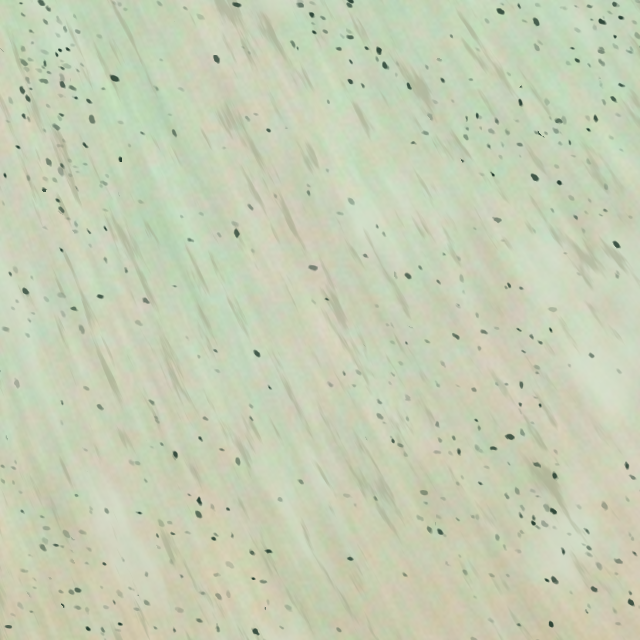
Reproduce this texture procedurally as a WebGL 1 fragment shader.

```glsl
precision highp float;
// Pale mint and beige stone with slanted soft streaks, cloudy patches and dark specks.
uniform vec2 u_resolution;

#define BEIGE vec3(0.826, 0.802, 0.722)
#define MINT vec3(0.745, 0.846, 0.724)
#define CLOUD vec3(0.835, 0.885, 0.810)
#define SHADE vec3(0.640, 0.660, 0.550)
#define SPECK vec3(0.110, 0.210, 0.160)
#define MOTTLE_SCALE 75.0
#define STREAK_SCALE 42.0
#define SPECK_CELLS 34.0
#define SPECK_DENSITY 0.40

float hash(vec2 p) {
  vec3 q = fract(vec3(p.xyx) * 0.1031);
  q += dot(q, q.yzx + 33.33);
  return fract((q.x + q.y) * q.z);
}

float noise(vec2 p) {
  vec2 i = floor(p);
  vec2 f = fract(p);
  f = f * f * (3.0 - 2.0 * f);
  float low = mix(hash(i), hash(i + vec2(1.0, 0.0)), f.x);
  float high = mix(hash(i + vec2(0.0, 1.0)), hash(i + vec2(1.0, 1.0)), f.x);
  return mix(low, high, f.y);
}

float fbm(vec2 p) {
  float sum = 0.0;
  float weight = 0.533;
  for (int i = 0; i < 4; i++) {
    sum += weight * noise(p);
    p = mat2(0.8, 0.6, -0.6, 0.8) * p * 2.03 + 17.3;
    weight *= 0.5;
  }
  return sum;
}

// Streak space: x runs across the grain, y along it; the grain fans out to the right.
vec2 grainSpace(vec2 p) {
  return vec2(1.15 * p.x - 0.25 * p.x * p.x + 0.47 * p.y, 0.47 * p.x - 0.88 * p.y) + 9.0;
}

// One layer of scattered, slightly ragged specks; returns coverage.
float specks(vec2 p, float cells, float density, float seed) {
  vec2 cell = floor(p * cells);
  vec2 key = cell + seed;
  vec2 jitter = vec2(hash(key + 3.1), hash(key + 7.7)) - 0.5;
  vec2 d = (fract(p * cells) - 0.5 - 0.5 * jitter) / cells;
  float angle = -0.75 + 1.1 * (hash(key + 11.3) - 0.5);
  float c = cos(angle);
  float s = sin(angle);
  d = vec2(c * d.x + s * d.y, c * d.y - s * d.x);
  float size = mix(0.0022, 0.0052, pow(hash(key + 19.9), 2.0));
  float ragged = 0.0028 * (noise(p * 230.0 + seed) - 0.5);
  float dist = length(d * vec2(0.75, 1.35)) + ragged - size;
  float blur = 0.0012 + 0.5 / u_resolution.y;
  float strength = mix(0.16, 0.95, pow(hash(key + 29.3), 2.5));
  return strength * step(hash(key), density) * (1.0 - smoothstep(-blur, blur, dist));
}

void main() {
  vec2 p = gl_FragCoord.xy / u_resolution;
  vec2 g = grainSpace(p);

  // Mint and beige mottling over broad drifts of hue
  float drift = fbm(g * vec2(5.0, 2.2));
  float mottle = noise(p * MOTTLE_SCALE) + noise(p * MOTTLE_SCALE * 0.53 + 31.0) - 1.0;
  float upperLeft = p.y - 0.45 * p.x - 0.28;
  float mintShare = 0.44 + 0.9 * (drift - 0.5) + 0.55 * mottle + 0.30 * upperLeft;
  vec3 color = mix(BEIGE, MINT, clamp(mintShare, 0.0, 1.0));
  color.b += 0.05 * (noise(p * MOTTLE_SCALE * 0.8 + 73.0) - 0.5);
  color -= vec3(0.010, 0.020, 0.040) * (1.0 - smoothstep(0.0, 0.45, p.y));

  // Soft streaks along the grain, broad and fine
  float broad = fbm(g * vec2(STREAK_SCALE * 0.5, 3.5) + 5.0) - 0.5;
  float fine = fbm(g * vec2(STREAK_SCALE * 1.7, 9.0) + 41.0) - 0.5;
  color += 0.075 * broad + 0.065 * fine;
  color += 0.022 * (noise(p * 190.0) - 0.5);

  // Pale clouds and drawn-out light veins
  float cloud = smoothstep(0.56, 0.86, fbm(g * vec2(7.0, 4.0) + 63.0));
  float vein = smoothstep(0.60, 0.85, fbm(g * vec2(16.0, 2.0) + 87.0));
  color = mix(color, CLOUD, clamp(0.85 * cloud + 0.50 * vein, 0.0, 1.0));

  // Thin, broken dark lines
  float line = smoothstep(0.63, 0.83, fbm(g * vec2(STREAK_SCALE * 1.5, 11.0) + 119.0));
  color = mix(color, SHADE, 0.55 * line);

  // Specks gather near the top and left edges and in bands along the grain
  float edge = max(smoothstep(0.72, 1.0, p.y), 1.0 - smoothstep(0.0, 0.14, p.x));
  float band = smoothstep(0.42, 0.72, fbm(g * vec2(9.0, 3.0) + 151.0));
  float density = SPECK_DENSITY * (0.10 + 0.42 * band + 0.40 * edge * (0.3 + band));
  float coverage = 0.0;
  for (int i = 0; i < 3; i++) {
    float layer = float(i);
    vec2 shifted = p + layer * vec2(0.371, 0.217);
    coverage = max(coverage, specks(shifted, SPECK_CELLS + 6.0 * layer, density, 50.0 * layer));
  }
  color = mix(color, SPECK, coverage);

  gl_FragColor = vec4(clamp(color, 0.0, 1.0), 1.0);
}
```
